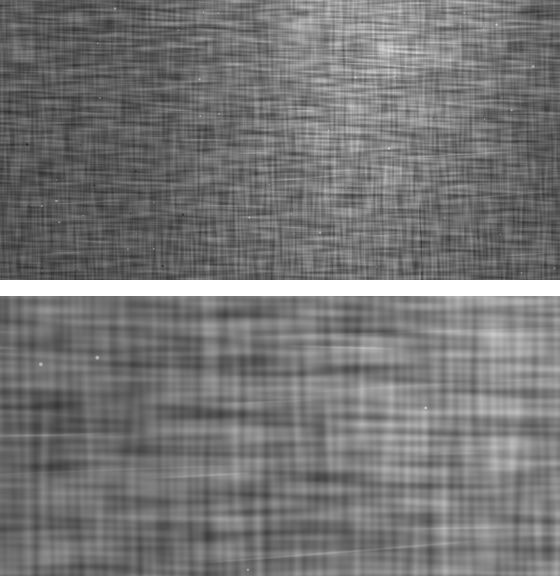
Top: the whole. Bottom: its middle third, enlarged.
Write a Shadertoy shader that draws this texture.

```glsl
const float BASE_GREY = 0.338;
const float GLOW_GAIN = 0.195;
const float GLOW_CENTER = 1.30;
const float GLOW_WIDTH = 0.52;
const float BRUSH_GAIN = 0.165;
const float WEAVE_GAIN = 0.125;
const float BLOTCH_GAIN = 0.075;
const int SCRATCH_COUNT = 90;
const float SCRATCH_GAIN = 0.11;
const float SCRATCH_WIDTH = 0.0012;
const float SPECK_CELLS = 16.0;
const float SPECK_SHARE = 0.12;
const float SPECK_GAIN = 0.24;
const float CRACK_X = 1.50;
const float CRACK_TOP = 0.47;
const float CRACK_GAIN = 0.11;

vec2 hash2(vec2 p) {
    vec3 q = fract(p.xyx * vec3(0.1031, 0.1030, 0.0973));
    q += dot(q, q.yzx + 33.33);
    return fract((q.xx + q.yz) * q.zy);
}

vec2 gradientAt(vec2 cell) {
    float angle = 6.2832 * hash2(cell + 57.0).x;
    return vec2(cos(angle), sin(angle));
}

// Gradient noise, centred on zero
float noise(vec2 p) {
    vec2 cell = floor(p), f = fract(p);
    vec2 u = f * f * f * (f * (f * 6.0 - 15.0) + 10.0);
    float a = dot(gradientAt(cell), f);
    float b = dot(gradientAt(cell + vec2(1, 0)), f - vec2(1, 0));
    float c = dot(gradientAt(cell + vec2(0, 1)), f - vec2(0, 1));
    float d = dot(gradientAt(cell + vec2(1, 1)), f - vec2(1, 1));
    return mix(mix(a, b, u.x), mix(c, d, u.x), u.y);
}

// Horizontal brushing in three stroke sizes
float brushed(vec2 p) {
    p.y += 0.012 * p.x + 0.004 * noise(p * vec2(3.0, 5.0));
    return noise(p * vec2(9.0, 117.0))
         + 0.75 * noise(p * vec2(6.0, 61.0) + 31.0)
         + 0.50 * noise(p * vec2(2.3, 27.0) + 73.0);
}

// Finer cross strokes running upright
float crossBrushed(vec2 p) {
    p.x += 0.008 * p.y;
    return noise(p * vec2(113.0, 9.0) + 11.0)
         + 0.6 * noise(p * vec2(57.0, 3.0) + 47.0);
}

// Long, thin, faintly bowed scratches, steeper at the lower right
float scratches(vec2 p, float px) {
    float sum = 0.0;
    for (int i = 0; i < SCRATCH_COUNT; i++) {
        vec2 place = hash2(vec2(i, 3)) * vec2(2.0, 1.0);
        vec2 shape = hash2(vec2(i, 19));
        vec2 tone = hash2(vec2(i, 41));
        float steep = smoothstep(0.7, 1.6, place.x) * smoothstep(0.65, 0.35, place.y);
        float slope = (shape.x - 0.5) * 0.14 + 0.17 * steep * tone.y;
        float reach = mix(0.06, 0.34, shape.y * shape.y);
        vec2 q = p - place;
        float dist = abs(q.y - slope * q.x - 0.08 * (tone.y - 0.5) * q.x * q.x);
        float line = 1.0 - smoothstep(0.0, SCRATCH_WIDTH + px, dist);
        float taper = 1.0 - smoothstep(0.3 * reach, reach, abs(q.x));
        sum += line * taper * mix(0.2, 1.0, tone.x * tone.x);
    }
    return min(sum, 1.4);
}

// Sparse bright nicks and dark pits
float specks(vec2 p, float px) {
    vec2 cell = floor(p * SPECK_CELLS);
    vec2 pick = hash2(cell + 5.0);
    vec2 center = 0.2 + 0.6 * hash2(cell + 91.0);
    float dist = length(fract(p * SPECK_CELLS) - center) / SPECK_CELLS;
    float radius = mix(0.001, 0.0035, pick.y * pick.y);
    float dot0 = 1.0 - smoothstep(radius - px * 0.5, radius + px, dist);
    return dot0 * step(pick.x, SPECK_SHARE) * (pick.x < SPECK_SHARE * 0.7 ? 1.0 : -0.7);
}

// Dark wavering hairline rising from the lower edge
float crack(vec2 p, float px) {
    float path = CRACK_X + 0.008 * noise(vec2(p.y * 9.0, 2.5)) - 0.02 * (p.y - 0.2);
    float line = 1.0 - smoothstep(0.0, 0.0015 + px, abs(p.x - path));
    float broken = smoothstep(-0.3, 0.2, noise(vec2(p.y * 17.0, 8.5)));
    return line * broken * (1.0 - smoothstep(CRACK_TOP - 0.15, CRACK_TOP, p.y));
}

void mainImage(out vec4 fragColor, in vec2 fragCoord) {
    float px = 1.0 / iResolution.y;
    vec2 p = fragCoord * px;

    // Soft sheen, strongest toward the top right of centre
    float offset = (p.x - GLOW_CENTER - 0.12 * (p.y - 0.5)) / GLOW_WIDTH;
    float glow = exp(-offset * offset) * mix(0.6, 1.35, p.y);
    float grey = BASE_GREY + GLOW_GAIN * glow + 0.03 * (p.y - 0.5);

    // Crossed grain and cloudy wear
    float contrast = 0.8 + 0.4 * glow;
    float grain = BRUSH_GAIN * mix(0.8, 1.15, p.y) * brushed(p);
    grain += WEAVE_GAIN * mix(1.15, 0.75, p.y) * crossBrushed(p);
    grain += BLOTCH_GAIN * noise(p * vec2(17.0, 39.0) + 19.0);
    grey += contrast * grain;

    // Surface damage
    grey += SCRATCH_GAIN * contrast * scratches(p, px);
    grey += SPECK_GAIN * specks(p, px);
    grey -= CRACK_GAIN * crack(p, px);

    fragColor = vec4(vec3(clamp(grey, 0.0, 1.0)), 1.0);
}
```
